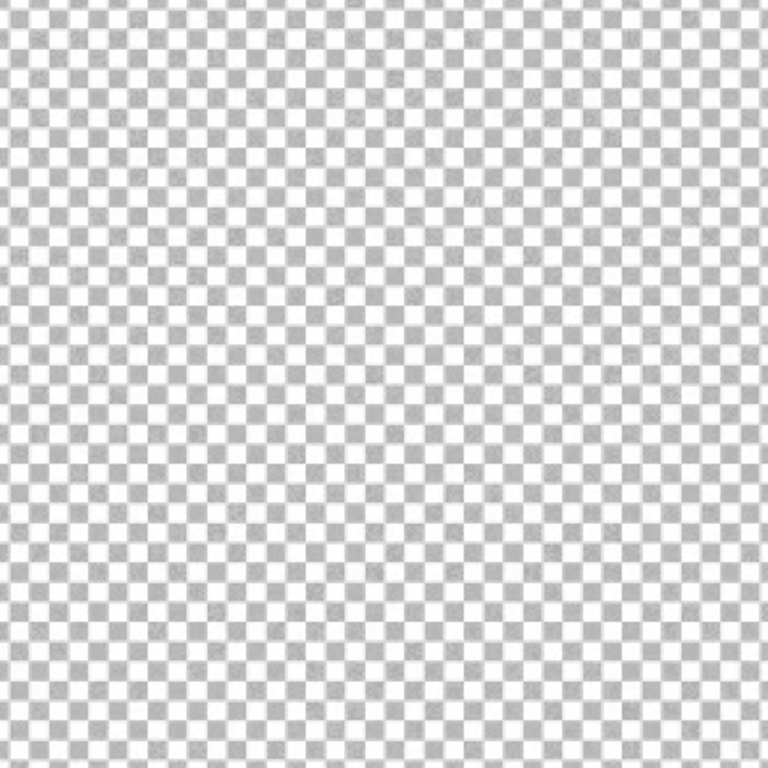
Give the GLSL for this pattern, as a WebGL 1 fragment shader.

```glsl
precision highp float;
// Fine grey and white checkerboard, softly resampled from a coarse grid, with faint speckle.

uniform vec2 u_resolution;

#define CELLS 38.88        // checker cells across the canvas
#define ORIGIN 7.48        // cells from the top left corner to a grid-aligned edge
#define GRAIN (8.0 / 53.0) // coarse grid step, in cells
#define LIGHT 0.995
#define DARK 0.722
#define SPECKLE_DARK 0.075
#define SPECKLE_LIGHT 0.022

float hash(vec2 p) {
  return fract(sin(dot(p, vec2(127.1, 311.7))) * 43758.5453);
}

// Integral of a square wave that is +1 on even cells and -1 on odd ones
vec2 triangleWave(vec2 x) {
  return 1.0 - abs(mod(x, 2.0) - 1.0);
}

// Square wave averaged over one step of the coarse grid
vec2 averagedWave(vec2 index) {
  vec2 start = index * GRAIN;
  return (triangleWave(start + GRAIN) - triangleWave(start)) / GRAIN;
}

// Speckle from -0.5 to 0.5, blended between grid steps
float speckle(vec2 index, vec2 blend) {
  float top = mix(hash(index), hash(index + vec2(1.0, 0.0)), blend.x);
  float bottom = mix(hash(index + vec2(0.0, 1.0)), hash(index + 1.0), blend.x);
  return mix(top, bottom, blend.y) - 0.5;
}

void main() {
  vec2 uv = gl_FragCoord.xy / u_resolution;
  vec2 cell = vec2(uv.x, 1.0 - uv.y) * CELLS - ORIGIN;

  // Position between the centres of the coarse grid
  vec2 gridPos = cell / GRAIN - 0.5;
  vec2 index = floor(gridPos);
  vec2 blend = smoothstep(0.0, 1.0, fract(gridPos));

  // Soft checker: product of one wave per axis
  vec2 wave = mix(averagedWave(index), averagedWave(index + 1.0), blend);
  float darkness = 0.5 + 0.5 * wave.x * wave.y;
  float tone = mix(LIGHT, DARK, darkness);

  // Speckle strength differs from cell to cell
  float roughness = 0.4 + 0.9 * hash(floor(cell) + 17.0);
  float strength = mix(SPECKLE_LIGHT, SPECKLE_DARK, darkness) * roughness;
  tone += strength * speckle(index, blend);

  gl_FragColor = vec4(vec3(clamp(tone, 0.0, 1.0)), 1.0);
}
```
